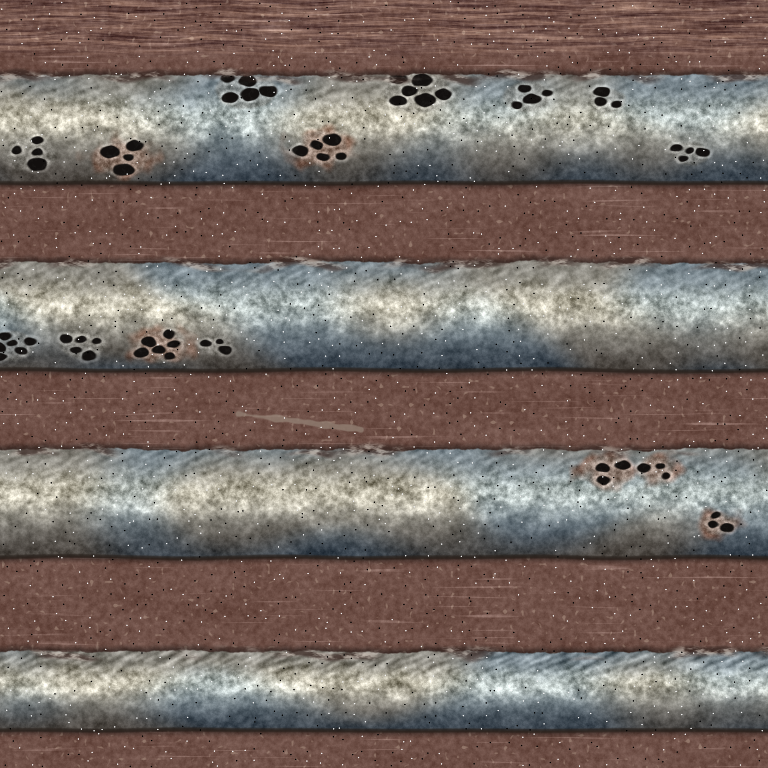
Reproduce this texture procedurally as a Shadertoy shader.

```glsl
// Four weathered metal pipes, pitted with holes, lying across reddish brown boards.

float hash(vec2 p) {
    vec3 q = fract(p.xyx * 0.1031);
    q += dot(q, q.yzx + 33.33);
    return fract((q.x + q.y) * q.z);
}

float corner(vec2 cell, vec2 offset) {
    float angle = 6.2832 * hash(cell);
    return dot(vec2(cos(angle), sin(angle)), offset);
}

// Gradient noise, about -0.7 to 0.7
float noise(vec2 p) {
    vec2 i = floor(p), f = p - i, e = vec2(1, 0);
    vec2 u = f * f * f * (f * (f * 6.0 - 15.0) + 10.0);
    return mix(mix(corner(i, f), corner(i + e, f - e), u.x),
               mix(corner(i + e.yx, f - e.yx), corner(i + 1.0, f - 1.0), u.x), u.y);
}

float fbm(vec2 p) {
    float sum = 0.0, amp = 0.6;
    for (int i = 0; i < 4; i++) {
        sum += amp * noise(p);
        p = mat2(1.6, 1.2, -1.2, 1.6) * p + 7.3;
        amp *= 0.6;
    }
    return sum;
}

float segment(vec2 p, vec2 a, vec2 b) {
    vec2 d = b - a;
    return length(p - a - d * clamp(dot(p - a, d) / dot(d, d), 0.0, 1.0));
}

// Boards: grainy paint, a weathered strip on top and one pale scratch
vec3 boards(vec2 p, float grain) {
    vec3 col = vec3(0.43, 0.31, 0.275) + 0.07 * fbm(p * vec2(8, 22)) + 0.13 * grain;
    col = mix(col, vec3(0.65, 0.55, 0.49), 0.6 * smoothstep(0.32, 0.55, noise(p * 130.0)));
    float fibre = fbm(vec2(p.x * 9.0, p.y * 190.0 + noise(p * 9.0)));
    float strip = smoothstep(0.915, 0.95, p.y);
    col += strip * (vec3(0.42, 0.38, 0.32) * fibre + 0.03);
    col += 0.14 * smoothstep(0.3, 0.6, noise(p * vec2(7, 240)));
    float scratch = segment(p, vec2(0.31, 0.461), vec2(0.47, 0.441)) + 0.004 * noise(p * 60.0);
    return mix(col, vec3(0.58, 0.51, 0.46), 0.75 * smoothstep(0.005, 0.002, scratch));
}

// Metal: t runs from -1 at the lower rim to 1 at the upper rim
vec3 metal(vec2 p, float t, float row, float grain) {
    float mottle = fbm(p * vec2(26, 34));
    vec3 col = mix(vec3(0.29, 0.27, 0.25), vec3(0.52, 0.51, 0.48), smoothstep(-1.0, -0.1, t));
    float shine = exp(-pow((t - 0.2 + 0.25 * mottle) / 0.4, 2.0));
    col += shine * (vec3(0.24, 0.23, 0.19) + 0.35 * mottle + 0.3 * grain);
    col += 0.16 * mottle + 0.16 * grain;
    float scrape = noise(vec2(p.x * 25.0 + p.y * 30.0, p.y * 130.0 - p.x * 65.0));
    col += (row > 2.5 ? 0.4 : 0.2) * scrape * smoothstep(0.1, 0.8, t);
    float blue = smoothstep(-0.1, 0.4, noise(p * vec2(5, 9) + row * 3.7) + 0.25 * p.x);
    return col + blue * vec3(-0.07, -0.01, 0.05);
}

// Clusters of holes: x is the distance to a hole, y to a cluster, z the rust
vec3 pits(vec2 p, float row, float centre) {
    vec3 result = vec3(1, 1, 0);
    int count = row < 0.5 ? 8 : row < 1.5 ? 4 : row < 2.5 ? 3 : 0;
    vec2 span = row < 0.5 ? vec2(0.0, 0.97) : row < 1.5 ? vec2(-0.02, 0.34) : vec2(0.76, 0.97);
    for (int i = 0; i < count; i++) {
        vec2 id = vec2(float(i) + 3.0, row * 17.0 + 5.0);
        float x = mix(span.x, span.y, (float(i) + 0.3 + 0.4 * hash(id)) / float(count));
        float side = row == 1.0 ? -0.04 : 0.044 - 0.075 * step(0.65, hash(id + 31.0));
        vec2 q = p - vec2(x, centre + side + 0.015 * (hash(id + 11.0) - 0.5));
        q /= vec2(1.35, 0.85);
        q += 0.003 * vec2(noise(p * 70.0), noise(p * 70.0 + 19.0));
        float size = mix(0.008, 0.0125, hash(id + 7.0));
        int holes = 3 + int(4.0 * hash(id + 23.0));
        for (int j = 0; j < holes; j++) {
            float n = float(j), angle = n * 2.4 + 6.28 * hash(id);
            vec2 spot = size * sqrt(n + 0.4) * vec2(cos(angle), sin(angle));
            float radius = size * mix(0.45, 0.85, hash(id + n * 5.0));
            result.x = min(result.x, length(q - spot) - radius);
        }
        float edge = length(q) - size * sqrt(float(holes) + 0.8);
        result.y = min(result.y, edge);
        float rusty = row > 1.5 ? 1.0 : step(0.7, hash(id + 41.0));
        result.z = max(result.z, rusty * smoothstep(0.012, -0.01, edge + 0.02 * noise(p * 45.0)));
    }
    return result;
}

void mainImage(out vec4 fragColor, in vec2 fragCoord) {
    vec2 p = fragCoord / iResolution.xy;
    float aa = 1.0 / iResolution.y;
    float row = clamp(floor((0.954 - p.y) / 0.244), 0.0, 3.0);
    float centre = 0.832 - 0.244 * row;
    float halfWidth = row > 2.5 ? 0.051 : 0.07;
    float y = p.y - centre + 0.004 * noise(vec2(p.x * 6.0, row * 9.3));
    float t = y / halfWidth;
    float grain = fbm(p * 115.0);

    // Boards with a contact shadow, then the pipe over them
    float ragged = 0.005 * fbm(vec2(p.x * 35.0, row * 5.1 + 0.4)) * smoothstep(-1.0, 1.0, t);
    float outside = abs(y) - halfWidth + ragged;
    vec3 col = boards(p, grain) * mix(0.5, 1.0, smoothstep(-0.002, 0.011, outside));
    float onPipe = smoothstep(aa, -aa, outside);
    vec3 pipe = metal(p, t, row, grain);

    // Rust, pale cluster walls and black holes
    vec3 pit = pits(p, row, centre);
    pipe = mix(pipe, vec3(0.55, 0.34, 0.25) + 0.4 * grain, 0.65 * pit.z);
    pipe = mix(pipe, vec3(0.49, 0.48, 0.45) + 0.5 * grain, 0.45 * smoothstep(0.003, -0.003, pit.y));
    pipe += 0.14 * smoothstep(0.004, 0.0, abs(pit.x - 0.002));
    vec3 hollow = vec3(0.07, 0.06, 0.055) + 0.08 * max(grain, 0.0);
    pipe = mix(pipe, hollow, smoothstep(aa, -aa, pit.x));
    col = mix(col, pipe, onPipe);

    // Dark lower seam and flaking crust along the upper rim
    float seam = smoothstep(0.004, 0.001, abs(y + halfWidth));
    col = mix(col, vec3(0.16, 0.13, 0.11), 0.75 * seam);
    float crust = smoothstep(0.009, 0.002, abs(y - halfWidth + 0.002 + 0.012 * noise(p * 22.0)));
    float flake = fbm(p * vec2(38, 90));
    vec3 crustColor = mix(vec3(0.24, 0.17, 0.15), vec3(0.74, 0.69, 0.65), smoothstep(-0.15, 0.3, flake));
    col = mix(col, crustColor, 0.75 * crust * smoothstep(-0.25, 0.2, noise(p * vec2(14, 30))));

    // Scattered black and white specks
    vec2 cell = floor(p * 64.0);
    vec2 spot = 0.1 + 0.8 * vec2(hash(cell + 3.0), hash(cell + 57.0));
    float speck = smoothstep(0.0009 + aa * 0.5, 0.0009 - aa * 0.5, length(p - (cell + spot) / 64.0));
    float kind = hash(cell + 91.0);
    col = mix(col, vec3(step(0.25, kind) * 0.95), speck * step(kind, 0.5));
    fragColor = vec4(clamp(col, 0.0, 1.0), 1.0);
}
```
